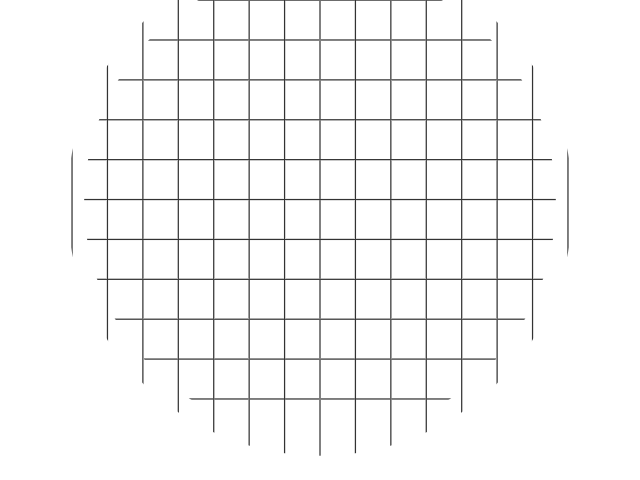
Reproduce this pattern procedurally as a WebGL 2 fragment shader.

```glsl
#version 300 es
precision highp float;

uniform vec2 u_resolution;
out vec4 fragColor;

// Distance from a coordinate to the nearest of evenly spaced lines
float lineDistance(float coord, float offset, float spacing) {
    return abs(fract((coord - offset) / spacing + 0.5) - 0.5) * spacing;
}

// Antialiased fill of a signed distance, negative inside
float coverage(float dist, float pixel) {
    return clamp(0.5 - dist / pixel, 0.0, 1.0);
}

float discMask(vec2 p, vec2 center, float radius, float pixel) {
    return coverage(length(p - center) - radius, pixel);
}

float ruledLines(float coord, float offset, float spacing, float width, float pixel) {
    return coverage(lineDistance(coord, offset, spacing) - 0.5 * width, pixel);
}

void main() {
    // Canvas heights, measured from the middle of the canvas
    vec2 p = (gl_FragCoord.xy - 0.5 * u_resolution) / u_resolution.y;
    float pixel = 1.0 / u_resolution.y;

    const vec3 paper = vec3(1.0);
    const vec3 ink = vec3(0.2);
    const vec2 spacing = vec2(0.0738, 0.0831);
    const vec2 offset = vec2(0.0, 0.0012);
    const float lineWidth = 0.0026;

    // Each line direction is clipped by its own disc
    float vertical = ruledLines(p.x, offset.x, spacing.x, lineWidth, pixel)
                   * discMask(p, vec2(0.0, 0.0776), 0.527, pixel);
    float horizontal = ruledLines(p.y, offset.y, spacing.y, lineWidth, pixel)
                     * discMask(p, vec2(0.0, 0.0788), 0.4913, pixel);

    fragColor = vec4(mix(paper, ink, max(vertical, horizontal)), 1.0);
}
```
